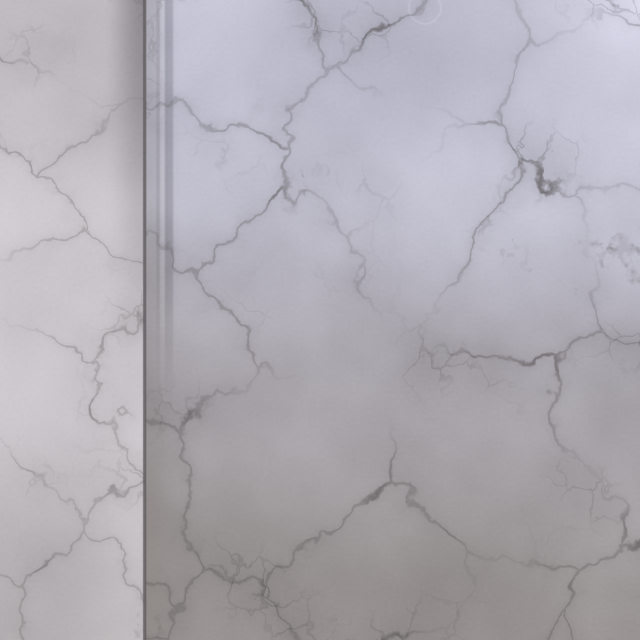
Write a Shadertoy shader that draws this texture.

```glsl
// Pale grey veined marble wall with a brighter slab, a dark seam and a groove at the left.

vec2 hash2(vec2 p) {
    p = vec2(dot(p, vec2(127.1, 311.7)), dot(p, vec2(269.5, 183.3)));
    return fract(sin(p) * 43758.5);
}

float gradientDot(vec2 cell, vec2 corner, vec2 f) {
    return dot(hash2(cell + corner) * 2.0 - 1.0, f - corner);
}

float gradientNoise(vec2 p) {
    vec2 i = floor(p), f = fract(p);
    vec2 u = f * f * f * (f * (f * 6.0 - 15.0) + 10.0);
    float low = mix(gradientDot(i, vec2(0, 0), f), gradientDot(i, vec2(1, 0), f), u.x);
    float high = mix(gradientDot(i, vec2(0, 1), f), gradientDot(i, vec2(1, 1), f), u.x);
    return mix(low, high, u.y);
}

float fbm(vec2 p) {
    float sum = 0.0, amplitude = 0.6;
    for (int i = 0; i < 4; i++) {
        sum += amplitude * gradientNoise(p);
        p = mat2(1.6, 1.2, -1.2, 1.6) * p + 7.3;
        amplitude *= 0.5;
    }
    return sum;
}

// Distance to the nearest border between Voronoi cells
float cellBorder(vec2 p) {
    vec2 i = floor(p), f = fract(p), nearest = vec2(0.0);
    float best = 9.0, border = 9.0;
    for (int y = -1; y <= 1; y++)
    for (int x = -1; x <= 1; x++) {
        vec2 g = vec2(x, y);
        vec2 r = g + hash2(i + g) - f;
        if (dot(r, r) < best) { best = dot(r, r); nearest = r; }
    }
    for (int y = -2; y <= 2; y++)
    for (int x = -2; x <= 2; x++) {
        vec2 g = vec2(x, y);
        vec2 r = g + hash2(i + g) - f;
        vec2 apart = r - nearest;
        if (dot(apart, apart) > 0.0001)
            border = min(border, dot(0.5 * (r + nearest), normalize(apart)));
    }
    return border;
}

// Darkness of the veins, the small crinkled loops and the mineral blots
float veins(vec2 p, vec2 cells) {
    vec2 bend = vec2(fbm(p * 6.0), fbm(p * 6.0 + 31.0));
    vec2 jitter = vec2(fbm(p * 24.0 + 5.0), fbm(p * 24.0 + 63.0));
    vec2 q = p + 0.10 * bend + 0.034 * jitter;
    float d = cellBorder(q * cells) / cells.x;

    float presence = smoothstep(-0.3, 0.12, gradientNoise(p * 3.7 + 11.0));
    float accent = smoothstep(0.08, 0.42, gradientNoise(p * 12.0 + 47.0));
    float core = smoothstep(0.0048 + 0.002 * accent, 0.0003, d);
    float line = presence * (core * (0.33 + 0.42 * accent) + 0.17 * exp(-d / 0.013));

    // Small loops gather near the main veins
    float patches = smoothstep(0.02, 0.3, gradientNoise(p * 5.0 + 83.0)) * smoothstep(0.085, 0.01, d);
    float loops = cellBorder((p + 0.03 * bend + 0.05 * jitter) * 17.0) / 17.0;
    line += patches * (0.30 * smoothstep(0.004, 0.0003, loops) + 0.10);

    float blot = smoothstep(0.36, 0.56, gradientNoise(p * 8.0 + 19.0 + 1.5 * jitter));
    line += blot * (0.22 + 0.65 * smoothstep(-0.05, 0.3, fbm(p * 42.0)));
    return min(line, 1.0);
}

// Soft vertical bar centred on a given x
float bar(float x, float centre, float halfWidth, float blur) {
    return smoothstep(halfWidth + blur, halfWidth, abs(x - centre));
}

void mainImage(out vec4 fragColor, in vec2 fragCoord) {
    vec2 uv = fragCoord / iResolution.xy;
    float seamX = 0.226;
    float slab = smoothstep(seamX + 0.0015, seamX - 0.0015, uv.x);
    float cloud = fbm(uv * 3.2 + 4.0);
    float smudge = fbm(uv * 7.0 + 27.0);

    // Wall: warm grey below, cool light above
    float light = smoothstep(0.02, 0.86, uv.y + 0.10 * (uv.x - 0.6) + 0.14 * cloud);
    vec3 wall = mix(vec3(0.592, 0.570, 0.568), vec3(0.775, 0.772, 0.835), light);
    wall += 0.09 * cloud + 0.045 * smudge;
    wall -= 0.06 * smoothstep(0.24, 0.0, length((uv - vec2(0.62, 0.96)) * vec2(0.8, 1.0)));
    wall += vec3(0.11, 0.11, 0.12) * smoothstep(0.17, 0.0, length(uv - 1.0));

    // Strip beside the seam and the groove that fades downwards
    float fade = smoothstep(0.34, 0.65, uv.y);
    wall -= vec3(0.07, 0.072, 0.09) * smoothstep(0.285, 0.235, uv.x) * (0.3 + 0.7 * fade);
    wall -= fade * (0.10 * bar(uv.x, 0.264, 0.004, 0.005) + 0.05 * bar(uv.x, 0.247, 0.001, 0.004));
    wall += fade * 0.03 * bar(uv.x, 0.254, 0.002, 0.004);

    // Slab: brightest halfway up, shaded towards its upper right edge
    vec3 panel = mix(vec3(0.70, 0.68, 0.69), vec3(0.81, 0.792, 0.81), smoothstep(0.0, 0.42, uv.y));
    panel -= vec3(0.065, 0.06, 0.055) * smoothstep(0.6, 1.0, uv.y);
    panel -= 0.17 * smoothstep(0.16, 0.226, uv.x) * smoothstep(0.35, 0.95, uv.y);
    panel += 0.05 * smoothstep(0.1, 0.21, uv.x) * smoothstep(0.5, 0.1, uv.y) + 0.07 * cloud + 0.04 * smudge;

    // Each slab carries its own veins; those of the panel run diagonally
    vec2 slanted = mat2(0.8, 0.6, -0.6, 0.8) * uv + 3.0;
    float vein = uv.x < seamX ? 0.8 * veins(slanted, vec2(3.4, 5.5)) : veins(uv + 1.7, vec2(4.3));
    vec3 color = mix(wall, panel, slab);
    color = mix(color, vec3(0.33, 0.315, 0.315), 0.68 * vein);

    // Seam, faint ring of glare and fine grain
    color = mix(color, vec3(0.37, 0.355, 0.365), 0.8 * bar(uv.x, seamX, 0.001, 0.003));
    float ring = abs(length(uv - vec2(0.664, 0.988)) - 0.025);
    color += 0.035 * smoothstep(0.003, 0.0, ring);
    color += 0.014 * gradientNoise(uv * vec2(160.0, 190.0));
    fragColor = vec4(clamp(color, 0.0, 1.0), 1.0);
}
```
